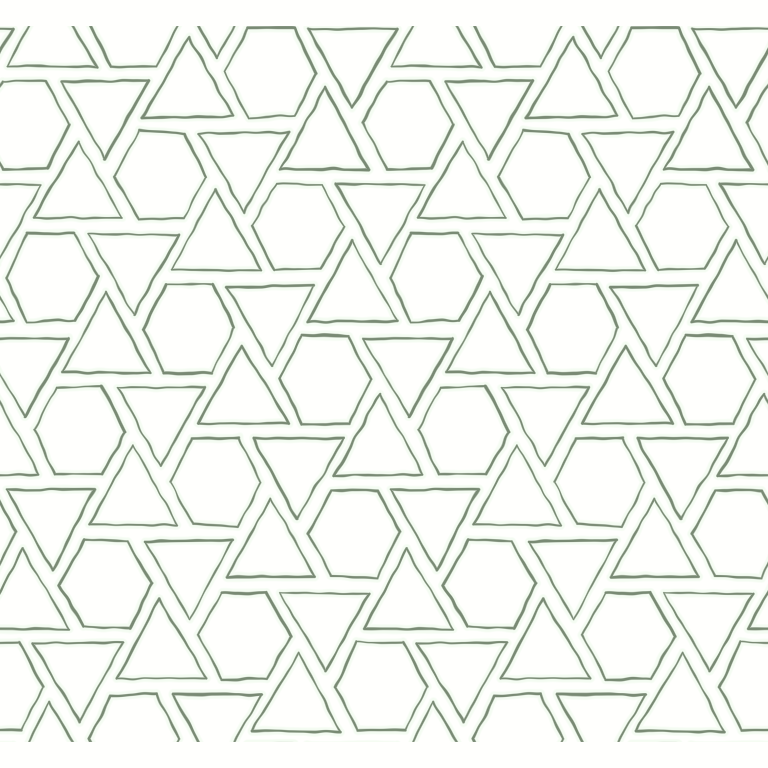
Give the GLSL for this pattern, as a Shadertoy shader.

```glsl
// Hand-inked green outlines of hexagons and triangles in slanted rows on white.

const float TAU = 6.2831853;
const float ROWS = 14.0;         // rows before the drawing repeats downwards
const float ROW_STEP = 0.1332;   // lengths are in horizontal repeats
const float ROW_SHIFT = 5.0 / 14.0;
const float REPEATS_ACROSS = 2.0;
const float MARGIN = 0.068;      // blank band at top and bottom
const vec2 FIRST_HEXAGON = vec2(0.7057, 1.8099);

const vec3 PAPER = vec3(1.0, 1.0, 0.994);
const vec3 HALO = vec3(0.958, 0.988, 0.948);
const vec3 INK = vec3(0.475, 0.54, 0.455);

float hash(vec2 p) {
    return fract(sin(dot(p, vec2(127.1, 311.7))) * 43758.5453);
}

float valueNoise(vec2 p) {
    vec2 i = floor(p);
    vec2 f = fract(p);
    f = f * f * (3.0 - 2.0 * f);
    float low = mix(hash(i), hash(i + vec2(1.0, 0.0)), f.x);
    float high = mix(hash(i + vec2(0.0, 1.0)), hash(i + 1.0), f.x);
    return mix(low, high, f.y);
}

float segmentDistance(vec2 p, vec2 a, vec2 b) {
    vec2 ab = b - a;
    float t = clamp(dot(p - a, ab) / dot(ab, ab), 0.0, 1.0);
    return length(p - a - ab * t);
}

// Polygon corner, nudged as if placed by hand
vec2 corner(float index, float sides, vec2 radius, float turn, float seed) {
    float k = mod(index, sides);
    float angle = turn + TAU * k / sides;
    vec2 nudge = vec2(hash(vec2(k, seed)), hash(vec2(k + 9.0, seed))) - 0.5;
    return radius * vec2(cos(angle), sin(angle)) + nudge * 0.008;
}

// Signed distance to the pen strokes along a polygon
float inkedPolygon(vec2 p, float sides, vec2 radius, float turn, float seed) {
    vec2 grain = p * 32.0 + seed * 7.3;
    float pressure = valueNoise(grain);
    p += (vec2(valueNoise(grain + 31.0), valueNoise(grain + 67.0)) - 0.5) * 0.005;
    float d = 1.0;
    vec2 a = corner(0.0, sides, radius, turn, seed);
    for (float k = 0.0; k < sides; k++) {
        vec2 b = corner(k + 1.0, sides, radius, turn, seed);
        float halfWidth = mix(0.0023, 0.0039, hash(vec2(k + 20.0, seed)));
        halfWidth += (pressure - 0.5) * 0.0014;
        d = min(d, segmentDistance(p, a, b) - halfWidth);
        a = b;
    }
    return d;
}

// One hexagon with its pair of triangles
float motif(vec2 p, float seed) {
    vec2 triangleRadius = vec2(0.1339, 0.138);
    float hexagon = inkedPolygon(p, 6.0, vec2(0.1195, 0.1307), 0.0, seed);
    float upright = inkedPolygon(p - vec2(0.1406, -0.1784), 3.0,
                                 triangleRadius, TAU * 0.25, seed + 20.0);
    float inverted = inkedPolygon(p - vec2(0.2135, 0.043), 3.0,
                                  triangleRadius, -TAU * 0.25, seed + 40.0);
    return min(hexagon, min(upright, inverted));
}

float patternDistance(vec2 p) {
    float nearestRow = floor((FIRST_HEXAGON.y - p.y) / ROW_STEP);
    float d = 1.0;
    for (float i = -2.0; i <= 2.0; i++) {
        float row = nearestRow + i;
        vec2 q = p - FIRST_HEXAGON - row * vec2(ROW_SHIFT, -ROW_STEP);
        q.x = fract(q.x + 0.4) - 0.4;
        d = min(d, motif(q, mod(row, ROWS) + 1.0));
    }
    return d;
}

void mainImage(out vec4 fragColor, in vec2 fragCoord) {
    float pixel = REPEATS_ACROSS / iResolution.y;
    vec2 p = fragCoord * pixel;
    float d = patternDistance(p);

    // Soft ink edge inside a faint tinted bleed
    float softness = max(0.0021, 0.6 * pixel);
    float ink = 1.0 - smoothstep(-softness, softness, d);
    float bleed = 1.0 - smoothstep(0.005, 0.011, d);
    vec3 color = mix(mix(PAPER, HALO, bleed), INK, ink);

    // Blank bands above and below the drawing
    float inset = min(p.y, REPEATS_ACROSS - p.y) - MARGIN;
    float visible = smoothstep(-0.5 * pixel, 0.5 * pixel, inset);
    fragColor = vec4(mix(PAPER, color, visible), 1.0);
}
```
